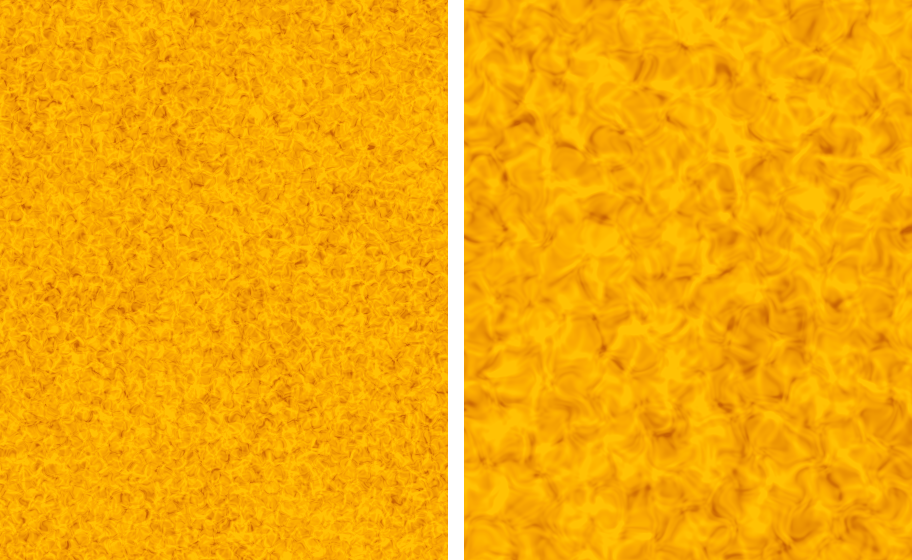
Left, the full canvas; right, a detail of the centre.
Give the GLSL for this texture, as a Shadertoy shader.

```glsl
// Golden wool felt: warped gradient noise gives the mottled nap and dark pits,
// layers of short curved strands and a few long stray hairs lie over it.
// The summed tone has about unit spread and picks a colour from a ramp.

const float NAP_CELL = 0.0105;     // sizes are fractions of the canvas height
const float CLUMP_CELL = 0.024;
const float FINE_CELL = 0.0046;
const float BROAD_CELL = 0.22;
const float WARP_CELL = 0.017;
const float WARP_AMOUNT = 0.006;
const float NAP_WEIGHT = 0.60;
const float CLUMP_WEIGHT = 0.38;
const float FINE_WEIGHT = 0.34;
const float BROAD_WEIGHT = 0.16;

const int STRAND_LAYERS = 8;
const float STRAND_CELL = 0.028;
const float STRAND_WIDTH = 0.0020;
const float STRAND_WEIGHT = 1.75;
const float STRAND_MEAN = 0.20;    // average sum of all strand layers
const float HAIR_CELL = 0.13;
const float HAIR_WIDTH = 0.0021;
const float HAIR_WEIGHT = 0.8;

const float RAMP_CENTER = 3.08;
const float RAMP_SPREAD = 1.32;
const vec3 RAMP[6] = vec3[6](
    vec3(0.84, 0.47, 0.01), vec3(0.91, 0.56, 0.01), vec3(0.95, 0.62, 0.01),
    vec3(0.98, 0.66, 0.01), vec3(0.99, 0.70, 0.00), vec3(1.00, 0.74, 0.01));

const float TAU = 6.2831853;
const float NOISE_GAIN = 4.7;      // brings gradient noise to unit spread

uint scramble(uint n) {
    n = n * 747796405u + 2891336453u;
    n = ((n >> ((n >> 28u) + 4u)) ^ n) * 277803737u;
    return (n >> 22u) ^ n;
}

// Four random values in 0..1 for a grid cell
vec4 hash4(vec2 cell, int seed) {
    ivec2 c = ivec2(cell);
    uint a = scramble(uint(c.x) + scramble(uint(c.y) + scramble(uint(seed))));
    uint b = scramble(a + 1u);
    return vec4(uvec4(a, a >> 16u, b, b >> 16u) & 0xffffu) / 65535.0;
}

mat2 rotation(float angle) {
    float c = cos(angle), s = sin(angle);
    return mat2(c, s, -s, c);
}

float cornerSlope(vec2 cell, vec2 offset, int seed) {
    float angle = TAU * hash4(cell, seed).x;
    return dot(vec2(cos(angle), sin(angle)), offset);
}

// Gradient noise on a turned grid, mean 0 and spread 1
float noise(vec2 p, float size, int seed) {
    p = rotation(float(seed) * 1.3) * p / size;
    vec2 i = floor(p), f = p - i, e = vec2(1.0, 0.0);
    vec2 u = f * f * f * (f * (f * 6.0 - 15.0) + 10.0);
    float low = mix(cornerSlope(i, f, seed), cornerSlope(i + e, f - e, seed), u.x);
    float high = mix(cornerSlope(i + e.yx, f - e.yx, seed),
                     cornerSlope(i + 1.0, f - 1.0, seed), u.x);
    return NOISE_GAIN * mix(low, high, u.y);
}

// One bent, tapered strand per cell, its tone drawn from darkest..1
float strands(vec2 p, float size, float width, float darkest, int seed) {
    p = rotation(float(seed) * 0.9) * p / size;
    vec2 home = floor(p);
    float sum = 0.0;
    for (int y = -1; y <= 1; y++)
    for (int x = -1; x <= 1; x++) {
        vec2 cell = home + vec2(x, y);
        vec4 h = hash4(cell, seed);
        vec2 q = rotation(TAU * h.z) * (p - cell - h.xy);
        float bend = 1.6 * (fract(h.w * 37.0) - 0.5);
        float across = (q.y - bend * (q.x * q.x - 0.1)) * size / width;
        across /= sqrt(1.0 + 4.0 * bend * bend * q.x * q.x);
        float taper = 1.0 - smoothstep(0.2, 0.7, abs(q.x));
        sum += mix(darkest, 1.0, h.w) * taper * exp(-across * across);
    }
    return sum;
}

void mainImage(out vec4 fragColor, in vec2 fragCoord) {
    vec2 p = fragCoord / iResolution.y;
    vec2 warp = vec2(noise(p, WARP_CELL, 11), noise(p, WARP_CELL, 12));
    vec2 w = p + WARP_AMOUNT * 0.5 * warp;

    // Mottled nap
    float tone = NAP_WEIGHT * noise(w, NAP_CELL, 1)
               + CLUMP_WEIGHT * noise(w, CLUMP_CELL, 2)
               + FINE_WEIGHT * noise(w, FINE_CELL, 3)
               + BROAD_WEIGHT * noise(p, BROAD_CELL, 4);

    // Short strands, then sparse pale hairs
    float fibre = -STRAND_MEAN;
    for (int k = 0; k < STRAND_LAYERS; k++)
        fibre += strands(p, STRAND_CELL, STRAND_WIDTH, -0.5, 20 + k);
    tone += STRAND_WEIGHT * fibre;
    tone += HAIR_WEIGHT * strands(p, HAIR_CELL, HAIR_WIDTH, 0.0, 40);

    // Colour ramp, running slightly past both ends
    float level = clamp(RAMP_CENTER + RAMP_SPREAD * tone, -0.9, 5.4);
    int i = int(clamp(floor(level), 0.0, 4.0));
    vec3 color = mix(RAMP[i], RAMP[i + 1], level - float(i));
    fragColor = vec4(clamp(color, 0.0, 1.0), 1.0);
}
```
